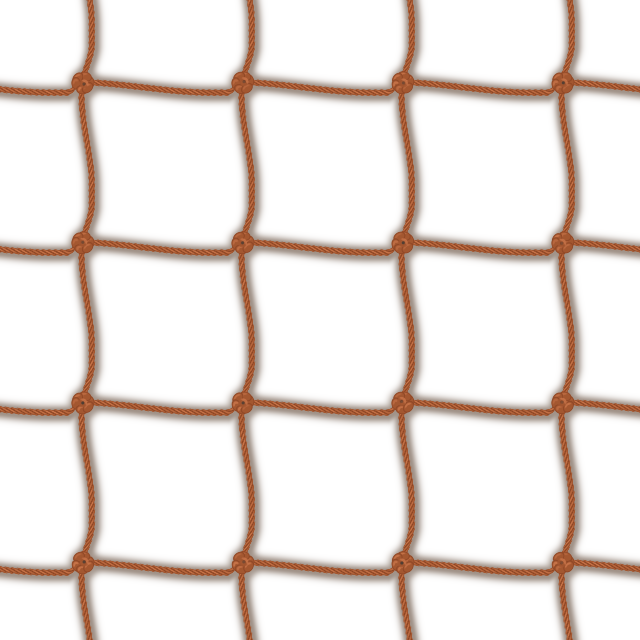
Write a three.js fragment shader that draws this pattern.

```glsl
// Square net of twisted rust-coloured cord, four meshes each way, over white.
// Two swaying cords per mesh cast a soft shadow and meet in a knot made of
// overlapping lobes; a hash varies the strands and knots, wrapping at the edges.
varying vec2 vUv;

const float MESHES = 4.0;
const float TWISTS = 26.0; // strands per mesh
const float CORD = 0.0185; // half width, in meshes
const vec3 RUST = vec3(0.64, 0.34, 0.19);
const vec3 CREASE = vec3(0.55, 0.27, 0.14);
const vec3 LIGHT = vec3(0.79, 0.46, 0.29);

float hash(vec2 p) {
  return fract(sin(dot(p, vec2(127.1, 311.7))) * 43758.5453);
}

// Height of the horizontal cord, t running right from a knot
float sagAcross(float t) {
  return 0.004 - 0.066 * (smoothstep(-0.05, 0.8, t) - smoothstep(0.9, 1.0, t));
}

// Sideways sway of the vertical cord, t running down from a knot
float swayDown(float t) {
  return -0.008 + 0.064 * (smoothstep(0.08, 0.64, t) - smoothstep(0.76, 1.04, t));
}

// Signed offsets from the vertical (x) and horizontal (y) cord centres
vec2 cordOffsets(vec2 g) {
  vec2 q = fract(g + 0.5) - 0.5;
  return q - vec2(swayDown(fract(-g.y)), sagAcross(fract(g.x)));
}

float falloff(float d) {
  d = max(d, 0.0) / 0.037;
  return exp(-d * d);
}

float shadow(vec2 g) {
  vec2 d = abs(cordOffsets(g)) - CORD;
  float knot = falloff(length(fract(g + 0.5) - 0.5) - 0.068);
  return 1.0 - (1.0 - falloff(d.x)) * (1.0 - falloff(d.y)) * (1.0 - 0.7 * knot);
}

// Twisted cord: colour and coverage
vec4 cord(float along, float offset, float seed) {
  float across = offset / CORD;
  float phase = TWISTS * along + 0.9 * clamp(across, -1.3, 1.3);
  float f = abs(fract(phase) - 0.5);
  float n = hash(vec2(mod(floor(phase), TWISTS * MESHES), seed));
  vec3 col = mix(RUST, CREASE, smoothstep(0.3, 0.48, f));
  float streak = smoothstep(0.27, 0.08, f) * smoothstep(0.9, 0.3, abs(across - 0.1));
  col = mix(col, LIGHT, streak * (0.45 + 0.55 * n));
  float halfWidth = CORD + 0.0025 * cos(6.28318 * (phase - 0.5));
  return vec4(col, smoothstep(0.004, -0.004, abs(offset) - halfWidth));
}

// Lumpy knot: a ring of overlapping lobes around a small pit
vec4 knot(vec2 q, vec2 cell) {
  vec4 k = vec4(RUST, smoothstep(0.044, 0.036, length(q)));
  for (int i = 0; i < 6; i++) {
    float n = hash(cell + 7.3 * float(i));
    float a = 1.047 * float(i) + 0.5 * n;
    vec2 dir = vec2(cos(a), sin(a));
    vec2 w = q - 0.043 * dir;
    float e = length(vec2(dot(w, dir) / 0.029, dot(w, vec2(-dir.y, dir.x)) / 0.04));
    vec3 col = mix(CREASE, RUST, smoothstep(1.0, 0.7, e));
    float lit = smoothstep(0.3, 0.08, abs(e - 0.5));
    lit *= smoothstep(0.0, 0.012, dot(w, vec2(-0.6, 0.8)));
    col = mix(col, LIGHT, lit * (0.4 + 0.5 * n));
    float cover = smoothstep(1.12, 0.88, e);
    k = vec4(mix(k.rgb, col, cover), max(k.a, cover));
  }
  // Central turn of cord with its pit
  vec2 c = q - 0.016 * (vec2(hash(cell + 3.1), hash(cell + 5.7)) - 0.5);
  float r = length(c);
  float turn = smoothstep(0.012, 0.004, abs(r - 0.02));
  k.rgb = mix(k.rgb, mix(RUST, LIGHT, smoothstep(0.0, 0.02, c.x + c.y)), 0.8 * turn);
  float pit = smoothstep(0.014, 0.005, r) * (0.4 + 0.6 * hash(cell + 9.2));
  k.rgb = mix(k.rgb, vec3(0.3, 0.24, 0.2), pit);
  return k;
}

void main() {
  vec2 g = vUv * MESHES - vec2(0.518, 0.483); // knots at whole numbers
  vec2 cell = mod(floor(g + 0.5), MESHES);
  vec2 q = fract(g + 0.5) - 0.5;

  // Soft shadow, falling slightly right and down
  vec3 col = mix(vec3(1.0), vec3(0.63, 0.575, 0.535), shadow(g + vec2(-0.007, 0.007)));

  // Cords, then the knots over them
  vec2 d = cordOffsets(g);
  vec4 level = cord(g.x, d.y, 1.0 + cell.y);
  vec4 upright = cord(g.y, -d.x, 11.0 + cell.x);
  vec4 tie = knot(q, cell);
  col = mix(col, level.rgb, level.a);
  col = mix(col, upright.rgb, upright.a);
  col = mix(col, tie.rgb, tie.a);
  gl_FragColor = vec4(col, 1.0);
}
```
